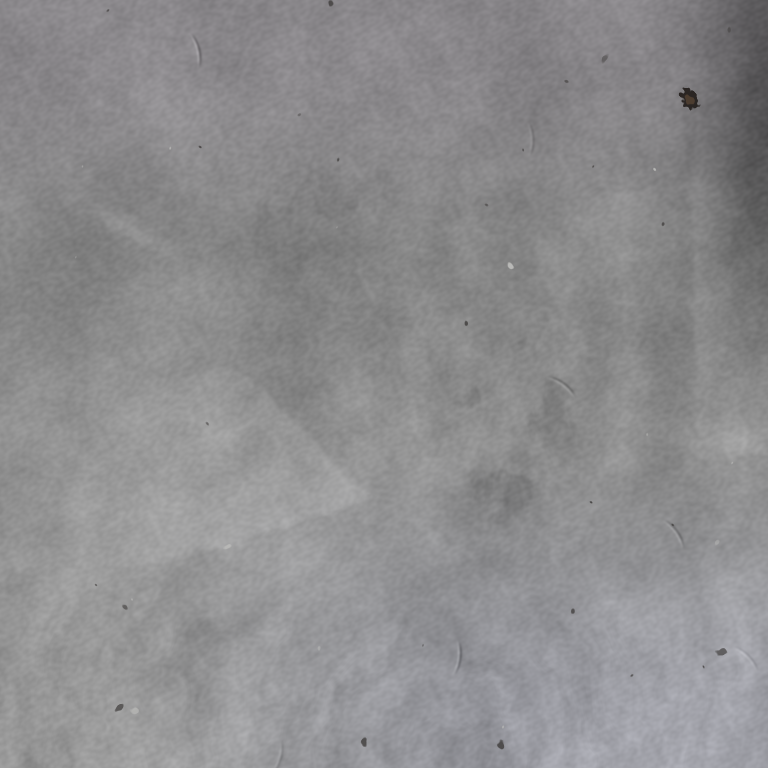
Give the GLSL for this texture, as a Shadertoy shader.

```glsl
const float TOP_TONE = 0.535;
const float BOTTOM_TONE = 0.592;
const float CLOUD_AMOUNT = 0.085;
const float FAN_LIFT = 0.048;
const float STAIN_DEPTH = 0.085;
const float STREAK_AMOUNT = 0.045;
const float SWIRL_AMOUNT = 0.11;
const float SHADOW_DEPTH = 0.19;
const float GRAIN_AMOUNT = 0.030;
const int DARK_SPECKS = 26;
const int PALE_SPECKS = 14;
const int SCRATCHES = 7;
const vec3 COOL_TINT = vec3(0.985, 0.99, 1.035);
const vec3 MAUVE_TINT = vec3(1.005, 0.987, 1.012);
const vec3 SPECK_COLOR = vec3(0.25, 0.24, 0.235);
const vec3 PALE_COLOR = vec3(0.76, 0.76, 0.75);
const vec3 HOLE_COLOR = vec3(0.13, 0.11, 0.10);
const vec3 RUST_COLOR = vec3(0.33, 0.26, 0.20);

float hash(vec2 p) {
    vec3 q = fract(p.xyx * 0.1031);
    q += dot(q, q.yzx + 33.33);
    return fract((q.x + q.y) * q.z);
}

vec2 hash2(float n) { return vec2(hash(vec2(n, 3.7)), hash(vec2(n, 91.3))); }

mat2 rotation(float a) { return mat2(cos(a), -sin(a), sin(a), cos(a)); }

float corner(vec2 cell, vec2 offset) {
    float a = 6.2832 * hash(cell);
    return dot(vec2(cos(a), sin(a)), offset);
}

float gradientNoise(vec2 p) {
    vec2 i = floor(p), f = p - i;
    vec2 u = f * f * f * (f * (f * 6.0 - 15.0) + 10.0);
    vec2 e = vec2(1.0, 0.0);
    return 1.4 * mix(mix(corner(i, f), corner(i + e, f - e), u.x),
                     mix(corner(i + e.yx, f - e.yx), corner(i + 1.0, f - 1.0), u.x), u.y);
}

float fbm(vec2 p) {
    float sum = 0.0, amp = 0.55;
    for (int i = 0; i < 5; i++) {
        sum += amp * gradientNoise(p);
        p = rotation(0.6) * p * 2.03 + 17.0;
        amp *= 0.55;
    }
    return sum;
}

// Soft elliptical region, 1 at its centre
float blob(vec2 p, vec2 center, vec2 size) {
    vec2 q = (p - center) / size;
    return exp(-dot(q, q));
}

// Signed distance to the line a-b, positive on its right
float side(vec2 p, vec2 a, vec2 b) {
    vec2 d = normalize(b - a);
    return dot(p - a, vec2(d.y, -d.x));
}

// Pale trowelled patch: a disc cut by two straight edges
float fanMask(vec2 p) {
    vec2 tip = vec2(0.488, 0.353);
    float disc = length(p - vec2(0.30, 0.30)) - 0.218;
    float upper = side(p, tip, vec2(0.31, 0.518));
    float lower = side(p, vec2(0.085, 0.22), tip);
    float soft = mix(0.022, 0.006, smoothstep(0.1, 0.35, p.x));
    return smoothstep(soft, -soft, max(disc, max(upper, lower)));
}

float plasterTone(vec2 p) {
    float cloud = fbm(p * 4.0 + 5.0);
    float rough = fbm(p * 17.0 + 40.0);
    vec2 warped = p + 0.012 * vec2(cloud, rough);
    float tone = mix(BOTTOM_TONE, TOP_TONE, smoothstep(0.1, 0.75, p.y));
    tone += CLOUD_AMOUNT * (cloud + 0.4 * rough) + FAN_LIFT * fanMask(warped);

    // Mottled damp stains
    float area = blob(p, vec2(0.67, 0.44), vec2(0.13, 0.20)) + 0.6 * blob(p, vec2(0.41, 0.71), vec2(0.12, 0.14))
               + 0.8 * blob(p, vec2(0.04, 0.03), vec2(0.08)) + 0.6 * blob(p, vec2(0.24, 0.20), vec2(0.11, 0.06));
    tone -= STAIN_DEPTH * area * smoothstep(0.0, 0.4, fbm(p * vec2(13.0, 9.0) + 8.0) + 0.35 * rough);
    tone -= 0.045 * blob(warped, vec2(0.65, 0.37), vec2(0.06, 0.03));

    // Vertical runs and curved trowel marks
    float runs = gradientNoise(vec2(warped.x * 17.0, p.y * 3.0)) + 0.5 * rough;
    tone += STREAK_AMOUNT * runs * blob(p, vec2(0.62, 0.52), vec2(0.36, 0.25));
    float r = length(p - vec2(0.56, 0.03));
    float swirl = fbm(vec2(r * 15.0, p.y * 4.0 - p.x * 3.0) + cloud);
    tone += SWIRL_AMOUNT * swirl * smoothstep(0.34, 0.10, p.y);
    float sweep = warped.y - 0.13 - 0.42 * (p.x - 0.6);
    tone += 0.035 * smoothstep(0.03, -0.04, sweep) * smoothstep(0.5, 0.75, p.x);

    // Shaded right side with a sharp-edged band, and pale daubs
    float band = smoothstep(0.81, 0.88, warped.x) * smoothstep(0.912, 0.895, warped.x);
    tone -= 0.05 * band * smoothstep(0.36, 0.5, p.y) * smoothstep(0.88, 0.78, p.y);
    tone -= SHADOW_DEPTH * smoothstep(0.86, 1.01, warped.x) * smoothstep(0.42, 0.78, p.y);
    tone += 0.07 * blob(warped, vec2(0.965, 0.425), vec2(0.03, 0.018));
    tone += 0.05 * blob(warped, vec2(0.80, 0.40), vec2(0.03, 0.025));
    tone += 0.06 * blob(rotation(-0.5) * (warped - vec2(0.16, 0.705)), vec2(0.0), vec2(0.045, 0.012));

    // Fine sandy grain
    vec2 g = rotation(0.5) * p;
    return tone + GRAIN_AMOUNT * (gradientNoise(g * vec2(120.0, 170.0)) + 0.6 * gradientNoise(g * 65.0));
}

// Coverage of one irregular chip
float chip(vec2 p, vec2 center, float radius, float angle) {
    vec2 q = rotation(angle) * (p - center) * vec2(1.0, 1.5);
    float d = length(q) - radius * (1.0 + 0.5 * gradientNoise(p * 150.0));
    return smoothstep(0.0018, -0.0012, d);
}

void mainImage(out vec4 fragColor, in vec2 fragCoord) {
    vec2 p = fragCoord / iResolution.y;
    vec3 color = vec3(plasterTone(p));
    color *= mix(vec3(1.0), COOL_TINT, smoothstep(0.45, 0.05, p.y) * smoothstep(0.1, 0.7, p.x));
    color *= mix(vec3(1.0), MAUVE_TINT, smoothstep(0.65, 0.95, p.y));

    // Short curved scratches, lit on one side
    for (int i = 0; i < SCRATCHES; i++) {
        vec2 h = hash2(float(i) + 60.0);
        vec2 q = rotation(0.9 + 1.6 * h.x) * (p - hash2(float(i) + 20.0));
        float bend = q.y - 9.0 * q.x * q.x;
        float reach = smoothstep(0.026, 0.008, abs(q.x)) * (0.4 + 0.6 * h.y);
        color += reach * (0.09 * exp(-pow(bend / 0.002, 2.0)) - 0.12 * exp(-pow((bend + 0.003) / 0.002, 2.0)));
    }

    // Scattered dark and pale chips
    for (int i = 0; i < DARK_SPECKS; i++) {
        vec2 h = hash2(float(i) + 140.0);
        float radius = mix(0.0012, 0.0065, h.x * h.x * h.x);
        color = mix(color, SPECK_COLOR, (0.4 + 0.5 * h.y) * chip(p, hash2(float(i) + 200.0), radius, 6.0 * h.y));
    }
    for (int i = 0; i < PALE_SPECKS; i++) {
        vec2 h = hash2(float(i) + 320.0);
        float radius = mix(0.001, 0.006, h.x * h.x * h.x);
        color = mix(color, PALE_COLOR, (0.3 + 0.6 * h.y) * chip(p, hash2(float(i) + 400.0), radius, 6.0 * h.y));
    }

    // Deep hole with a rusty core
    vec2 hole = vec2(0.898, 0.871);
    color = mix(color, HOLE_COLOR, 0.9 * chip(p, hole, 0.014, -0.9));
    color = mix(color, RUST_COLOR, 0.8 * chip(p, hole - 0.001, 0.007, -0.9));
    fragColor = vec4(clamp(color, 0.0, 1.0), 1.0);
}
```
